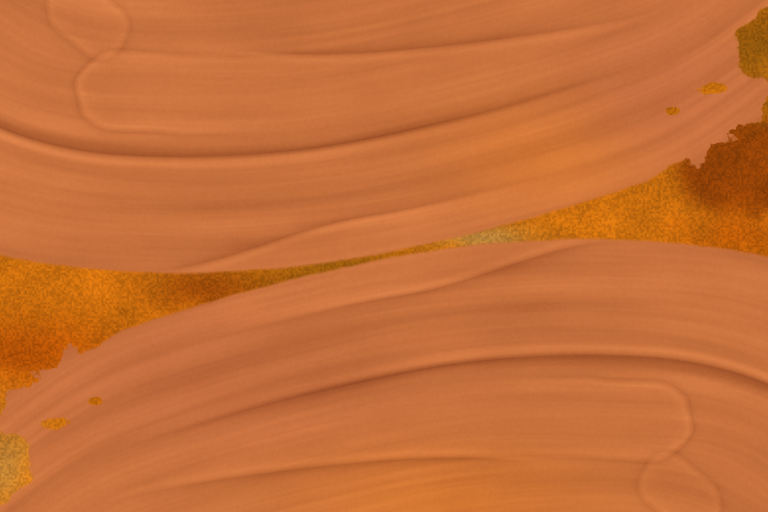
This background is drawn by a WebGL 1 fragment shader. Its source:

```glsl
precision highp float;
// Two broad sweeps of terracotta paint crossing a rusty, grainy ochre ground.
uniform vec2 u_resolution;

const float ASPECT = 1.5;
const vec3 CLAY = vec3(0.775, 0.437, 0.238);
const vec3 PEACH = vec3(0.85, 0.50, 0.29);
const vec3 AMBER = vec3(0.85, 0.48, 0.19);
const vec3 ROSE = vec3(0.74, 0.40, 0.24);
const vec3 OCHRE = vec3(0.79, 0.43, 0.06);
const vec3 RUST = vec3(0.71, 0.31, 0.02);
const vec3 UMBER = vec3(0.58, 0.26, 0.03);
const vec3 OLIVE = vec3(0.57, 0.34, 0.05);
const vec3 SAND = vec3(0.74, 0.52, 0.23);
const float STREAK_DEPTH = 0.17;
const float CREASE_DEPTH = 0.23;
const float GRAIN = 0.22;

float hash(vec2 p) {
  vec3 q = fract(vec3(p.xyx) * 0.1031);
  q += dot(q, q.yzx + 33.33);
  return fract((q.x + q.y) * q.z);
}

float noise(vec2 p) {
  vec2 i = floor(p), f = fract(p);
  f = f * f * (3.0 - 2.0 * f);
  return mix(mix(hash(i), hash(i + vec2(1, 0)), f.x),
             mix(hash(i + vec2(0, 1)), hash(i + vec2(1, 1)), f.x), f.y);
}

float fbm(vec2 p) {
  float sum = 0.0, amp = 0.5;
  for (int i = 0; i < 4; i++) {
    sum += amp * noise(p);
    p = p * 2.03 + 17.3;
    amp *= 0.5;
  }
  return sum / 0.9375;
}

// Soft elliptical spot
float glow(vec2 p, vec2 center, vec2 radius) {
  vec2 k = (p - center) / radius;
  return exp(-dot(k, k));
}

// Lower border of a sweep, measured down from the top
float sweepEdge(float x) {
  float tail = max(x - 0.82, 0.0);
  return 0.498 + x * (0.317 + x * (-0.754 + 0.208 * x)) - 1.8 * tail * tail;
}

// Dark fold with a soft shadow above it and a lit lip below
float crease(float s, float width) {
  float shadow = exp(-abs(s) / (s > 0.0 ? width * 3.0 : width));
  float lip = exp(-pow((s + width * 3.0) / (width * 2.0), 2.0));
  return 0.45 * lip - shadow;
}

float capsule(vec2 p, vec2 a, vec2 b, float r) {
  vec2 ap = p - a, ab = b - a;
  return length(ap - ab * clamp(dot(ap, ab) / dot(ab, ab), 0.0, 1.0)) - r;
}

// Raised rim of a dab laid over the sweep
float rim(float s) {
  return 0.09 * exp(-abs(s + 0.008) / 0.012) - 0.11 * exp(-abs(s - 0.004) / 0.007);
}

// Relief of a sweep: bristle streaks, folds and overlapping dabs
float relief(vec2 q, float d) {
  float bend = max(0.15 - q.x, 0.0);
  float flow = d - 4.0 * d * bend * bend + 0.018 * (noise(q * vec2(5.0, 6.0)) - 0.5);
  float streaks = 0.0, freq = 22.0, amp = 0.5;
  for (int i = 0; i < 4; i++) {
    vec2 k = vec2(q.x * (2.5 + freq * 0.035), flow * freq) + float(i) * 13.7;
    streaks += amp * (noise(k) - 0.5);
    freq *= 2.1;
    amp *= 0.72;
  }
  float folds = crease(flow - 0.235, 0.005) * (1.0 - smoothstep(0.5, 0.9, q.x));
  folds += 0.6 * crease(flow - 0.08 * smoothstep(0.18, 0.48, q.x), 0.004)
         * smoothstep(0.17, 0.28, q.x) * (1.0 - smoothstep(0.45, 0.8, q.x));
  folds += 0.65 * crease(flow - 0.42 + 0.2 * (q.x - 0.39), 0.004)
         * smoothstep(0.28, 0.4, q.x) * (1.0 - smoothstep(0.6, 0.95, q.x));
  vec2 p = q * vec2(ASPECT, 1.0) + 0.012 * (noise(q * 25.0) - 0.5);
  float dabs = rim(capsule(p, vec2(0.225, 0.18), vec2(0.55, 0.19), 0.076));
  dabs += 0.7 * rim(capsule(p, vec2(0.15, 0.02), vec2(0.2, 0.06), 0.055));
  dabs *= 1.0 - smoothstep(0.15, 0.4, q.x);
  return STREAK_DEPTH * streaks + CREASE_DEPTH * folds + dabs;
}

// Coverage of a sweep: clean border that frays toward its dry end
float coverage(vec2 q, float d) {
  float ragged = fbm(q * vec2(45.0, 30.0)) - 0.5;
  float dry = smoothstep(0.82, 0.97, q.x);
  float soft = 1.2 / u_resolution.y + 0.002;
  float body = smoothstep(-soft, soft, d + ragged * (0.005 + 0.11 * dry));
  float bare = glow(q, vec2(1.0, 0.09), vec2(0.055, 0.085));
  bare = max(bare, 0.72 * glow(q, vec2(0.875, 0.216), vec2(0.018, 0.016)));
  bare = max(bare, 0.72 * glow(q, vec2(0.927, 0.175), vec2(0.026, 0.015)));
  return body * (1.0 - smoothstep(0.46, 0.56, bare + 0.6 * ragged));
}

vec3 ground(vec2 p) {
  float cloud = fbm(p * vec2(24.0, 16.0)) - 0.5;
  vec2 w = p + 0.05 * cloud;
  vec3 c = mix(OCHRE, RUST, 0.9 * glow(w, vec2(0.03, 0.69), vec2(0.13, 0.07)));
  c = mix(c, UMBER, 0.85 * glow(w, vec2(0.27, 0.565), vec2(0.075, 0.05)));
  c = mix(c, OLIVE, 0.8 * glow(w, vec2(0.44, 0.52), vec2(0.11, 0.05)));
  c = mix(c, SAND, glow(w, vec2(0.625, 0.46), vec2(0.06, 0.025)));
  c = mix(c, UMBER, smoothstep(0.35, 0.7, glow(w, vec2(0.97, 0.32), vec2(0.12, 0.12))));
  c = mix(c, RUST, 0.6 * glow(w, vec2(0.96, 0.46), vec2(0.07, 0.05)));
  c = mix(c, OLIVE, glow(w, vec2(1.0, 0.09), vec2(0.09, 0.1)));
  c = mix(c, SAND, 0.8 * glow(w, vec2(0.0, 0.91), vec2(0.06, 0.1)));
  float grain = noise(p * vec2(ASPECT, 1.0) * 260.0) - 0.5;
  return c * (1.0 + GRAIN * grain + 0.3 * cloud);
}

vec3 paint(vec2 p, float height) {
  vec3 c = mix(CLAY, PEACH, 0.4 * glow(p, vec2(0.05, 0.05), vec2(0.25, 0.2)));
  c = mix(c, AMBER, 0.65 * glow(p, vec2(0.72, 0.31), vec2(0.14, 0.1)));
  c = mix(c, AMBER, 0.8 * glow(p, vec2(0.58, 0.98), vec2(0.2, 0.11)));
  c = mix(c, ROSE, 0.65 * glow(p, vec2(0.87, 0.18), vec2(0.11, 0.15)));
  c = mix(c, ROSE, 0.6 * glow(p, vec2(0.27, 0.75), vec2(0.24, 0.14)));
  float mottle = fbm(p * vec2(9.0, 7.0)) - 0.5;
  float grain = noise(p * vec2(ASPECT, 1.0) * 220.0) - 0.5;
  float tone = height + 0.08 * mottle + 0.025 * grain;
  return c * (1.0 + tone * vec3(0.85, 1.15, 1.4));
}

void main() {
  vec2 p = gl_FragCoord.xy / u_resolution;
  p.y = 1.0 - p.y;
  vec3 color = ground(p);
  // The lower sweep is the upper one turned half around
  for (int i = 0; i < 2; i++) {
    vec2 q = i == 0 ? p : 1.0 - p;
    float d = sweepEdge(q.x) - q.y;
    color = mix(color, paint(p, relief(q, d)), coverage(q, d));
  }
  gl_FragColor = vec4(color, 1.0);
}
```
